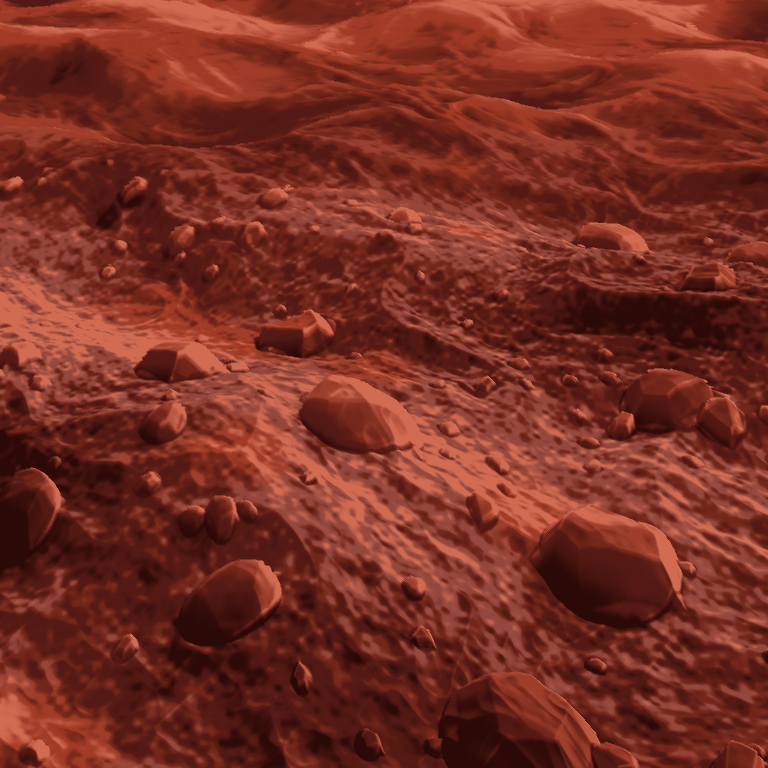
This texture is drawn by a WebGL 2 fragment shader. Its source:

```glsl
#version 300 es
precision highp float;

#define HORIZON 1.3        // screen height of the vanishing line
#define DEPTH 1.6          // foreshortening of the ground
#define RELIEF 0.8         // screen height of one unit of terrain
#define MARCH_STEPS 36
#define MOUND_HEIGHT 0.21
#define RIDGE_HEIGHT 0.036
#define ROCK_CELL 0.31
#define GRIT_HEIGHT 0.0085
#define CONTRAST 0.44
#define BASE_TONE 0.535
#define BROAD_TONE 0.42
#define LIGHT_DIR vec2(0.62, 0.78)

uniform vec2 u_resolution;
out vec4 fragColor;

float hash(vec2 p) {
    return fract(sin(dot(p, vec2(127.1, 311.7))) * 43758.5453);
}

float noise(vec2 p) {
    vec2 i = floor(p), f = fract(p);
    f = f * f * (3.0 - 2.0 * f);
    return mix(mix(hash(i), hash(i + vec2(1, 0)), f.x),
               mix(hash(i + vec2(0, 1)), hash(i + vec2(1, 1)), f.x), f.y);
}

mat2 rotation(float a) {
    return mat2(cos(a), sin(a), -sin(a), cos(a));
}

// One stone per cell: cut planes blended with a dome
float rockLayer(vec2 p, float cell, float layer) {
    mat2 turn = rotation(0.5 + layer * 1.3);
    vec2 g = turn * p / cell;
    vec2 id = floor(g);
    vec2 center = ((id + 0.5) * cell) * turn;
    float chance = mix(0.6, 0.24, min(layer, 1.0)) * (1.0 - smoothstep(1.8, 2.9, center.y));
    float seed = hash(id + layer * 17.3);
    if (seed > chance) return 0.0;
    float shape = hash(id + 41.7 + layer);
    float radius = mix(0.17, 0.27, hash(id + 9.1));
    vec2 jitter = vec2(hash(id + 3.3), hash(id + 6.7)) - 0.5;
    vec2 q = rotation(shape * 6.28) * (g - id - 0.5 - 0.2 * jitter) / radius;
    q.y *= 1.0 + 0.45 * fract(shape * 13.0);
    float facets = 0.62 + 0.4 * dot(q, jitter);
    for (int i = 0; i < 5; i++) {
        float k = float(i);
        float vary = fract(shape * (7.0 + 3.7 * k));
        float a = k * 1.257 + 0.7 * vary;
        float side = 0.75 + 0.25 * vary - dot(q, vec2(cos(a), sin(a)));
        facets = min(facets, side * (1.3 + 1.2 * vary));
    }
    float dome = 0.8 * sqrt(max(0.0, 1.0 - dot(q, q)));
    float roundness = 0.15 + 0.6 * fract(shape * 29.0);
    return cell * radius * mix(max(facets, 0.0), dome, roundness);
}

// x: terrain height, y: height of stones alone
vec2 terrain(vec2 p) {
    vec2 q = vec2(0.68 * p.x - 0.4 * p.y, 0.6 * p.x + 1.0 * p.y);
    float h = MOUND_HEIGHT * noise(q * 2.3 + 4.7);
    float amp = RIDGE_HEIGHT;
    q = q * 4.6 + 0.5 * noise(p * 5.0);
    for (int i = 0; i < 4; i++) {
        h += amp * (1.0 - abs(2.0 * noise(q) - 1.0));
        q = rotation(0.6) * q * 2.1 + 7.9;
        amp *= 0.41;
    }
    float rock = 0.0, cell = ROCK_CELL;
    for (int i = 0; i < 3; i++) {
        rock = max(rock, rockLayer(p, cell, float(i)));
        cell *= 0.45;
    }
    return vec2(h + rock, rock);
}

float grit(vec2 p) {
    return GRIT_HEIGHT * (noise(p * 46.0) + 0.4 * noise(p * 105.0 + 3.1));
}

vec2 groundPoint(vec2 s) {
    return vec2(s.x - 0.5, DEPTH) / (HORIZON - s.y);
}

float clearance(float x, float g, float y) {
    return g + terrain(groundPoint(vec2(x, g))).x * RELIEF * (HORIZON - g) - y;
}

// Dark hollow to sunlit dust
vec3 soilColor(float tone, float dust) {
    vec3 lit = mix(vec3(0.63, 0.23, 0.15), vec3(0.58, 0.28, 0.24), dust);
    vec3 c = mix(vec3(0.17, 0.035, 0.028), vec3(0.33, 0.10, 0.08), smoothstep(0.06, 0.28, tone));
    c = mix(c, vec3(0.45, 0.15, 0.10), smoothstep(0.31, 0.43, tone));
    c = mix(c, lit, smoothstep(0.43, 0.57, tone));
    return mix(c, vec3(0.82, 0.42, 0.32), smoothstep(0.60, 0.82, tone));
}

vec3 render(vec2 uv) {
    // Find the nearest ground that rises to this height
    float reach = 0.35 * (HORIZON - uv.y);
    float near = uv.y - reach, far = near;
    for (int i = 0; i < MARCH_STEPS; i++) {
        far = near + reach / float(MARCH_STEPS);
        if (clearance(uv.x, far, uv.y) > 0.0) break;
        near = far;
    }
    for (int i = 0; i < 5; i++) {
        float mid = 0.5 * (near + far);
        if (clearance(uv.x, mid, uv.y) > 0.0) far = mid; else near = mid;
    }
    vec2 p = groundPoint(vec2(uv.x, far));
    float d = HORIZON - far;

    // Slope toward the light, softened and less gritty far away
    vec2 here = terrain(p);
    float stone = smoothstep(0.0, 0.012, here.y);
    float patches = noise(p * 6.0 + 2.0);
    float rough = smoothstep(0.4, 0.85, d) * mix(0.6 + 0.8 * patches, 0.3, stone);
    float blur = 0.0038 * (1.0 + 2.0 * smoothstep(0.6, 0.95, uv.y));
    vec2 e = blur * vec2(1.0 / d, DEPTH / (d * d));
    vec2 px = p + vec2(e.x, 0.0), py = p + vec2(0.0, e.y);
    float grain = grit(p);
    vec2 slope = vec2(terrain(px).x - here.x + rough * (grit(px) - grain),
                      terrain(py).x - here.x + rough * (grit(py) - grain)) / e;
    float facing = -dot(slope, LIGHT_DIR);

    // Cast shadow
    float block = 0.0;
    for (int i = 1; i <= 7; i++) {
        float t = 0.018 * float(i);
        block = max(block, terrain(p + LIGHT_DIR * t).x - here.x - 0.6 * t);
    }
    float shadow = smoothstep(0.0, 0.045, block);

    float broad = noise(p * vec2(2.0, 2.6) + 11.0) - 0.5;
    float tone = BASE_TONE + CONTRAST * facing / sqrt(1.0 + facing * facing);
    tone += BROAD_TONE * broad + 0.12 * (uv.y - 0.5) + 0.07 * stone - 0.22 * shadow;
    tone += rough * 9.0 * (grain - 0.7 * GRIT_HEIGHT);
    float dust = (1.0 - 0.7 * stone) * smoothstep(0.15, 0.45, patches) * (1.0 - smoothstep(0.65, 0.95, uv.y));
    return soilColor(tone, dust);
}

void main() {
    vec2 offset = vec2(0.3, -0.3) / 512.0;
    vec2 uv = gl_FragCoord.xy / u_resolution;
    fragColor = vec4(0.5 * (render(uv + offset) + render(uv - offset)), 1.0);
}
```
